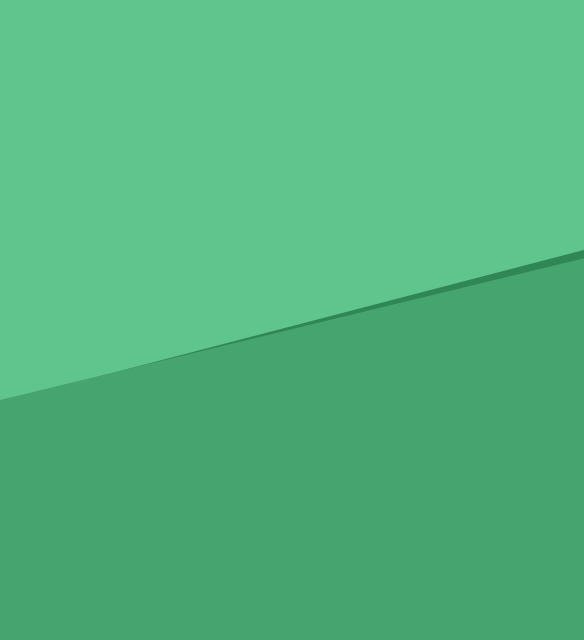
This background is drawn by a Shadertoy shader. Its source:

```glsl
// Coverage of the area below a line through start, with the given slope
float below(vec2 uv, vec2 start, float slope) {
    float height = start.y + slope * (uv.x - start.x) - uv.y;
    return clamp(0.5 + height * iResolution.y, 0.0, 1.0);
}

void mainImage(out vec4 fragColor, in vec2 fragCoord) {
    vec2 uv = fragCoord / iResolution.xy;

    vec3 mint = vec3(0.376, 0.767, 0.553);
    vec3 shade = vec3(0.184, 0.529, 0.333);
    vec3 green = vec3(0.275, 0.643, 0.437);

    // Thin shaded wedge that opens toward the right edge
    vec2 wedgeTip = vec2(0.214, 0.4224);
    vec3 color = mix(mint, shade, below(uv, wedgeTip, 0.238));

    // Lower sheet with its sloping top edge
    color = mix(color, green, below(uv, vec2(0.0, 0.375), 0.2214));

    fragColor = vec4(color, 1.0);
}
```
